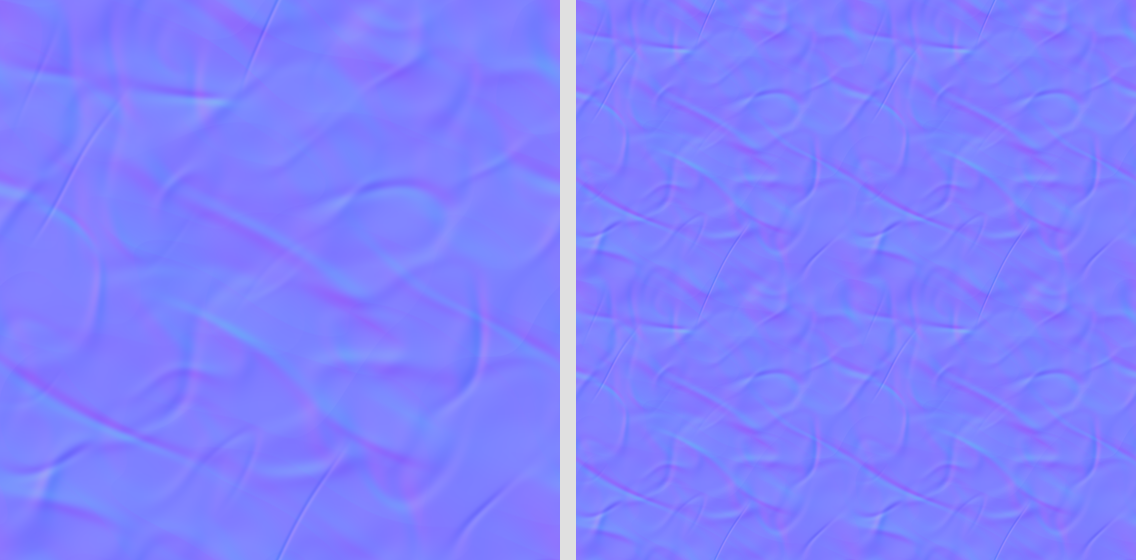
Left: one tile. Right: repeated 2 by 2.
Write a WebGL 2 fragment shader that draws this texture map.

```glsl
#version 300 es
precision highp float;

#define RELIEF 0.8          // overall slope strength
#define SWELL_HEIGHT 0.0085 // broad undulation
#define RIPPLE_HEIGHT 0.003
#define FACET_HEIGHT 0.0045 // kinked, crumpled planes
#define FOLD_HEIGHT 0.006   // soft rounded folds
#define CREASE_HEIGHT 0.001
#define WARP 0.09           // bending of the fold lines
#define SAMPLE_STEP 0.0015

uniform vec2 u_resolution;
out vec4 fragColor;

float hash(vec2 cell, float seed) {
    return fract(sin(dot(cell, vec2(127.1, 311.7)) + seed * 74.7) * 43758.5453);
}

// Dot product with the random unit gradient of a wrapped lattice point
float cornerSlope(vec2 cell, vec2 offset, float period, float seed) {
    float angle = 6.2831853 * hash(mod(cell, period), seed);
    return dot(vec2(cos(angle), sin(angle)), offset);
}

// Gradient noise that repeats over the unit square
float noise(vec2 p, float period, float seed) {
    p *= period;
    vec2 cell = floor(p);
    vec2 f = p - cell;
    vec2 blend = f * f * f * (f * (f * 6.0 - 15.0) + 10.0);
    vec2 right = vec2(1.0, 0.0);
    vec2 up = vec2(0.0, 1.0);
    float low = mix(cornerSlope(cell, f, period, seed),
                    cornerSlope(cell + right, f - right, period, seed), blend.x);
    float high = mix(cornerSlope(cell + up, f - up, period, seed),
                     cornerSlope(cell + 1.0, f - 1.0, period, seed), blend.x);
    return mix(low, high, blend.y);
}

vec2 bend(vec2 p, float seed) {
    return p + WARP * vec2(noise(p, 4.0, seed), noise(p, 5.0, seed + 1.0));
}

// Rounded profile along the zero lines of a noise field
float ridge(vec2 p, float period, float width, float seed) {
    float d = noise(p, period, seed) / width;
    return exp(-d * d);
}

// Ridge or valley whose strength fades along its length
float fold(vec2 p, float period, float width, float seed) {
    float strength = noise(p, 4.0, seed + 3.0);
    strength /= 0.3 + abs(strength);
    return strength * ridge(bend(p, seed + 1.0), period, width, seed);
}

float height(vec2 p) {
    // Whole-number shears lean the features while keeping the tile
    vec2 falling = vec2(p.x + p.y, p.y);
    vec2 rising = vec2(p.x, p.y - p.x);

    float h = SWELL_HEIGHT * noise(falling, 3.0, 1.0);
    h += RIPPLE_HEIGHT * noise(bend(p, 5.0), 7.0, 2.0);
    h += FACET_HEIGHT * abs(noise(bend(p, 8.0), 4.0, 11.0));
    h += FACET_HEIGHT * 0.6 * abs(noise(bend(falling, 14.0), 5.0, 17.0));

    h += FOLD_HEIGHT * fold(falling, 3.0, 0.09, 20.0);
    h += FOLD_HEIGHT * fold(p, 3.0, 0.07, 30.0);
    h += FOLD_HEIGHT * fold(p, 4.0, 0.095, 40.0);
    h += FOLD_HEIGHT * 0.7 * fold(p, 5.0, 0.1, 60.0);

    // Few thin creases
    float creaseMask = smoothstep(0.0, 0.4, noise(p, 3.0, 51.0));
    h += CREASE_HEIGHT * creaseMask * ridge(bend(rising, 54.0), 3.0, 0.036, 50.0);
    return h;
}

void main() {
    vec2 uv = gl_FragCoord.xy / u_resolution;
    vec2 dx = vec2(SAMPLE_STEP, 0.0);
    vec2 dy = dx.yx;
    vec2 slope = vec2(height(uv + dx) - height(uv - dx),
                      height(uv + dy) - height(uv - dy)) / (2.0 * SAMPLE_STEP);

    // Tangent-space normal with the green axis pointing down
    vec3 normal = normalize(vec3(RELIEF * vec2(-slope.x, slope.y), 1.0));
    fragColor = vec4(0.5 + 0.5 * normal, 1.0);
}
```
